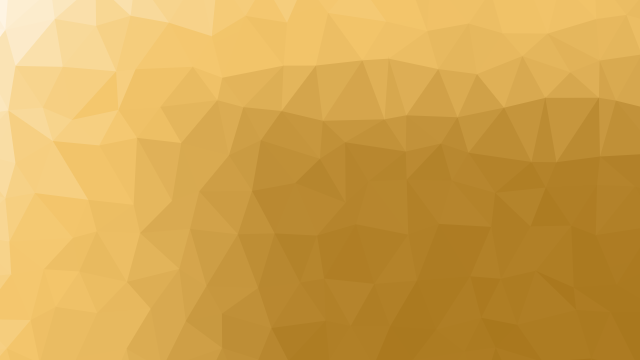
Write a Shadertoy shader that draws this background.

```glsl
// Low-poly golden backdrop: flat triangles fading from cream to deep ochre.

const float ROWS = 8.6;         // mesh rows over the canvas height
const float JITTER = 0.31;      // vertex displacement, in cells
const float FACET_TONE = 0.13;  // random tone shift of each triangle

// Colour ramp, light to dark
const vec3 CREAM = vec3(0.995, 0.955, 0.885);
const vec3 STRAW = vec3(0.975, 0.855, 0.610);
const vec3 GOLD  = vec3(0.955, 0.775, 0.420);
const vec3 AMBER = vec3(0.830, 0.645, 0.295);
const vec3 OCHRE = vec3(0.720, 0.530, 0.185);
const vec3 BRONZE = vec3(0.655, 0.460, 0.105);

vec2 hash22(vec2 p) {
    vec3 q = fract(p.xyx * vec3(0.1031, 0.1030, 0.0973));
    q += dot(q, q.yzx + 33.33);
    return fract((q.xx + q.yz) * q.zy);
}

float cross2(vec2 a, vec2 b) { return a.x * b.y - a.y * b.x; }

// Mesh vertex: every other row is shifted by half a cell
vec2 vertex(vec2 id) {
    vec2 offset = (hash22(id + 17.0) - 0.5) * 2.0 * JITTER;
    return id + vec2(0.5 * mod(id.y, 2.0), 0.0) + offset;
}

// Darkness over the canvas; uv runs from the top left corner
float toneAt(vec2 uv) {
    float across = 1.3 * (1.0 - exp(-2.6 * uv.x));
    float down = 1.2 * (1.0 - exp(-1.5 * uv.y));
    float corner = smoothstep(0.15, 0.5, uv.x) * smoothstep(0.1, 0.5, uv.y);
    return across + down + 1.4 * corner;
}

vec3 ramp(float t) {
    vec3 c = mix(CREAM, STRAW, clamp(t * 2.0, 0.0, 1.0));
    c = mix(c, GOLD, clamp(t * 2.0 - 1.0, 0.0, 1.0));
    c = mix(c, AMBER, clamp(t - 1.0, 0.0, 1.0));
    c = mix(c, OCHRE, clamp(t - 2.0, 0.0, 1.0));
    return mix(c, BRONZE, clamp((t - 3.0) / 0.6, 0.0, 1.0));
}

// Signed distance to the line a-b, positive on its left
float edgeDistance(vec2 p, vec2 a, vec2 b) {
    return cross2(normalize(b - a), p - a);
}

// Colour of one triangle, weighted by its coverage of the pixel
vec4 facet(vec2 p, vec2 a, vec2 b, vec2 c, float pixel, float aspect) {
    float inside = min(edgeDistance(p, a, b),
                   min(edgeDistance(p, b, c), edgeDistance(p, c, a)));
    float cover = clamp(inside / pixel + 0.5, 0.0, 1.0);
    vec2 centre = (a + b + c) / 3.0;
    vec2 uv = vec2(centre.x / aspect, ROWS - centre.y) / ROWS;
    float shift = (hash22(floor(centre * 64.0)).x - 0.5) * 2.0 * FACET_TONE;
    return vec4(ramp(toneAt(uv) + shift), 1.0) * cover;
}

void mainImage(out vec4 fragColor, in vec2 fragCoord) {
    float aspect = iResolution.x / iResolution.y;
    float pixel = ROWS / iResolution.y;
    vec2 p = fragCoord * pixel;
    vec4 sum = vec4(0.0);

    // Nearby quads, each split along its shorter diagonal
    for (int j = -1; j <= 1; j++) {
        for (int i = -1; i <= 1; i++) {
            vec2 id = floor(p) + vec2(i, j);
            vec2 a = vertex(id);
            vec2 b = vertex(id + vec2(1, 0));
            vec2 c = vertex(id + vec2(1, 1));
            vec2 d = vertex(id + vec2(0, 1));
            if (distance(a, c) < distance(b, d)) {
                sum += facet(p, a, b, c, pixel, aspect);
                sum += facet(p, a, c, d, pixel, aspect);
            } else {
                sum += facet(p, a, b, d, pixel, aspect);
                sum += facet(p, b, c, d, pixel, aspect);
            }
        }
    }

    // The smooth gradient fills any sliver left uncovered
    vec2 uv = vec2(p.x / aspect, ROWS - p.y) / ROWS;
    sum += vec4(ramp(toneAt(uv)), 1.0) * 0.001;
    fragColor = vec4(sum.rgb / sum.a, 1.0);
}
```
